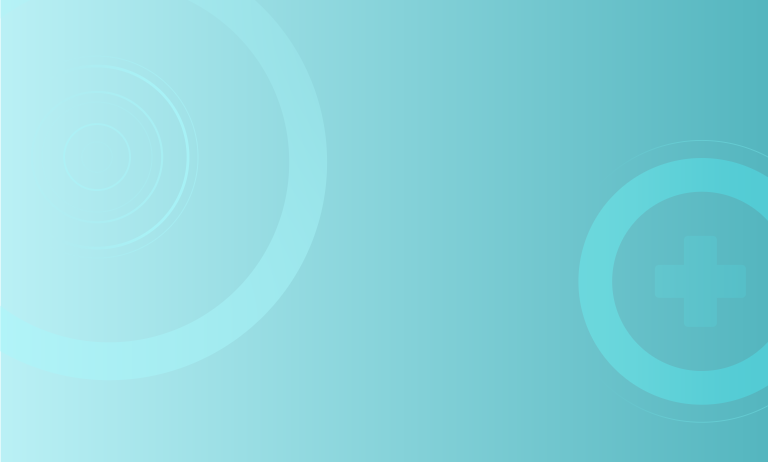
Write a Shadertoy shader that draws this background.

```glsl
// Pale teal medical backdrop: soft rings, fine ripples and a rounded cross.
#define BG_LEFT vec3(0.730, 0.943, 0.961)
#define BG_RIGHT vec3(0.330, 0.712, 0.748)
#define MINT vec3(0.660, 0.970, 0.985)
#define RING_LEFT vec3(0.420, 0.845, 0.865)
#define RING_RIGHT vec3(0.325, 0.797, 0.832)
#define BIG_CENTER vec2(0.236, 0.649)
#define RIPPLE_CENTER vec2(0.210, 0.660)
#define BADGE_CENTER vec2(1.519, 0.391)
#define CROSS_CENTER vec2(1.516, 0.391)

// Antialiased coverage of a signed distance.
float fill(float d) {
    return clamp(0.5 - d * iResolution.y, 0.0, 1.0);
}

// Band of the given width centred on a circle.
float ring(vec2 p, float radius, float width) {
    return fill(abs(length(p) - radius) - 0.5 * width);
}

float roundBox(vec2 p, vec2 halfSize, float corner) {
    vec2 q = abs(p) - halfSize + corner;
    return length(max(q, 0.0)) + min(max(q.x, q.y), 0.0) - corner;
}

// Fine concentric lines, the wider ones fading toward the left.
float ripples(vec2 p) {
    // Each entry: radius, line width, opacity, fade amount.
    vec4 lines[6] = vec4[6](
        vec4(0.033, 0.002, 0.15, 0.0), vec4(0.0714, 0.004, 0.45, 0.0),
        vec4(0.119, 0.002, 0.25, 0.6), vec4(0.141, 0.0045, 0.50, 0.7),
        vec4(0.197, 0.006, 0.70, 1.0), vec4(0.2186, 0.002, 0.45, 1.0));
    float side = smoothstep(-0.6, 0.8, p.x / max(length(p), 0.001));
    float cover = 0.0;
    for (int i = 0; i < 6; i++) {
        vec4 l = lines[i];
        cover = max(cover, ring(p, l.x, l.y) * l.z * mix(1.0, side, l.w));
    }
    return cover;
}

void mainImage(out vec4 fragColor, in vec2 fragCoord) {
    vec2 p = fragCoord / iResolution.y;
    float across = fragCoord.x / iResolution.x;

    // Horizontal gradient with a thin light left margin
    vec3 color = mix(BG_LEFT, BG_RIGHT, across);
    color = mix(color, vec3(1.0), 0.6 * fill(p.x - 0.002));

    // Large pale ring, fainter toward the top
    float bigAlpha = mix(0.48, 0.24, smoothstep(0.3, 1.0, p.y));
    color = mix(color, MINT, bigAlpha * ring(p - BIG_CENTER, 0.431, 0.082));

    // Ripples
    color = mix(color, MINT, ripples(p - RIPPLE_CENTER));

    // Badge ring and its thin outer halo
    vec2 b = p - BADGE_CENTER;
    vec3 ringColor = mix(RING_LEFT, RING_RIGHT, smoothstep(0.75, 1.0, across));
    color = mix(color, ringColor, ring(b, 0.2305, 0.073));
    float haloFade = smoothstep(-0.25, 0.0, b.x);
    color = mix(color, RING_LEFT, 0.6 * haloFade * ring(b, 0.305, 0.002));

    // Rounded cross
    vec2 c = p - CROSS_CENTER;
    float cross2 = min(roundBox(c, vec2(0.0985, 0.0357), 0.009),
                       roundBox(c, vec2(0.0357, 0.0985), 0.009));
    color = mix(color, ringColor, 0.38 * fill(cross2));

    fragColor = vec4(color, 1.0);
}
```
